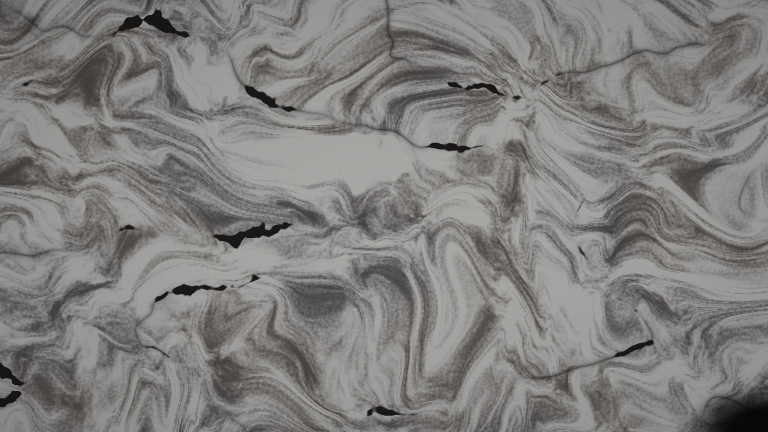
A Shadertoy shader for this texture:

```glsl
// Swirled grey-white marble with grainy mineral bands and dark open cracks.
// Gradient noise folds the plane three times; stretched noise in the folded
// plane makes the bands, which turn where a broad field cracks the stone.

const vec3 PALE_STONE   = vec3(0.640, 0.640, 0.632);
const vec3 GREY_MINERAL = vec3(0.205, 0.203, 0.205);
const vec3 BROWN_MINERAL = vec3(0.235, 0.208, 0.200);
const vec3 CRACK_BLACK  = vec3(0.100, 0.088, 0.088);

float hash(vec2 cell) {
    vec3 h = fract(cell.xyx * vec3(0.1031, 0.1030, 0.0973));
    h += dot(h, h.yzx + 33.33);
    return fract((h.x + h.y) * h.z);
}

float cornerSlope(vec2 cell, vec2 offset) {
    float angle = 6.2832 * hash(cell);
    return dot(vec2(cos(angle), sin(angle)), offset);
}

float gradientNoise(vec2 p) {
    vec2 i = floor(p), f = p - i;
    vec2 u = f * f * f * (f * (f * 6.0 - 15.0) + 10.0);
    vec2 e = vec2(1.0, 0.0);
    float low  = mix(cornerSlope(i, f), cornerSlope(i + e, f - e), u.x);
    float high = mix(cornerSlope(i + e.yx, f - e.yx),
                     cornerSlope(i + e.xx, f - e.xx), u.x);
    return mix(low, high, u.y);
}

float fbm(vec2 p, int octaves, float gain) {
    float sum = 0.0, amplitude = 1.0, total = 0.0;
    for (int k = 0; k < octaves; k++) {
        sum += amplitude * gradientNoise(p);
        total += amplitude;
        amplitude *= gain;
        p = mat2(1.96, 0.40, -0.40, 1.96) * p + 17.3;
    }
    return sum / total;
}

vec2 rotate(vec2 p, float angle) {
    float c = cos(angle), s = sin(angle);
    return vec2(c * p.x + s * p.y, c * p.y - s * p.x);
}

// Pushes points sideways along two independent noise fields.
vec2 fold(vec2 p, float frequency, float strength) {
    vec2 q = p * frequency;
    return p + strength * vec2(fbm(q + 5.2, 2, 0.4), fbm(q + 41.7, 2, 0.4));
}

// Long thin streaks of noise lying along the given angle.
float streaks(vec2 flow, float angle) {
    vec2 q = rotate(flow, angle);
    float broad = fbm(q * vec2(2.8, 7.5) + 8.0, 3, 0.6);
    float fine  = fbm(q * vec2(6.5, 25.0) + 60.0, 4, 0.7);
    return 0.60 * broad + 0.80 * fine;
}

// Mineral density from 0 to 1; the bands turn across the crack contour.
float mineralBands(vec2 p, float side) {
    vec2 flow = fold(fold(fold(p, 1.7, 0.42), 4.6, 0.17), 10.0, 0.055);
    float bands = mix(streaks(flow, -0.45), streaks(flow + 9.0, 0.50),
                      smoothstep(-0.06, 0.06, side));
    float patches = gradientNoise(fold(p, 4.0, 0.2) * 4.0 + 23.0);
    return smoothstep(-0.19, 0.38, bands + 0.13 * patches);
}

float crackField(vec2 p) {
    vec2 q = fold(fold(p, 2.6, 0.15), 9.0, 0.04);
    return fbm(q * vec2(1.25, 2.9) + vec2(3.4, 12.6), 2, 0.3) - 0.04;
}

// Gap half width in canvas heights; level cracks open more than steep ones.
float crackWidth(vec2 p, float levelness) {
    float opening = smoothstep(0.02, 0.42, gradientNoise(p * 4.3 + 31.0));
    float ragged = max(0.7 + 2.2 * fbm(p * 26.0, 2, 0.6), 0.1);
    return 0.016 * opening * ragged * levelness;
}

// Uneven light: dim edges and a shadow over the lower right corner.
float lighting(vec2 p, float aspect) {
    vec2 fromCentre = (p - vec2(0.52 * aspect, 0.47)) / vec2(aspect, 1.0);
    float light = 1.03 - 0.40 * dot(fromCentre, fromCentre);
    float corner = length((p - vec2(aspect, 0.0)) * vec2(0.55, 1.0));
    return light * mix(0.06, 1.0, smoothstep(0.045, 0.12, corner));
}

void mainImage(out vec4 fragColor, in vec2 fragCoord) {
    float pixel = 1.0 / iResolution.y;
    float aspect = iResolution.x * pixel;
    vec2 p = fragCoord * pixel;

    // Distance to the crack contour from the field and its slope.
    vec2 e = vec2(0.003, 0.0);
    float field = crackField(p);
    vec2 slope = vec2(crackField(p + e.xy), crackField(p + e.yx)) - field;
    float steepness = max(length(slope), 0.0001);
    float crackDistance = abs(field) / max(steepness / e.x, 0.4);
    float levelness = smoothstep(0.3, 0.9, abs(slope.y) / steepness);

    // Banded stone, with speckle strongest where minerals are half dense.
    float density = mineralBands(p, field);
    float speckle = fbm(p * 125.0, 2, 0.8);
    float mottled = density + speckle * (0.08 + 2.0 * density * (1.0 - density));
    float tint = smoothstep(-0.25, 0.25, gradientNoise(p * 3.1 + 77.0));
    vec3 mineral = mix(GREY_MINERAL, BROWN_MINERAL, tint);
    vec3 color = mix(PALE_STONE, mineral, clamp(mottled, 0.0, 1.0) * 0.88);
    color += 0.035 * speckle;

    // Cracks: a thin stained seam, opening here and there into black gaps.
    float seam = smoothstep(-0.05, 0.25, gradientNoise(p * 2.9 + 50.0));
    color *= 1.0 - 0.5 * seam * exp(-crackDistance * 260.0);
    float jagged = crackDistance + 0.008 * fbm(p * 48.0, 2, 0.6);
    float width = crackWidth(p, levelness);
    float gap = 1.0 - smoothstep(-pixel, pixel, jagged - width);
    color = mix(color, CRACK_BLACK, gap * smoothstep(0.0, 0.003, width));

    fragColor = vec4(color * lighting(p, aspect), 1.0);
}
```
